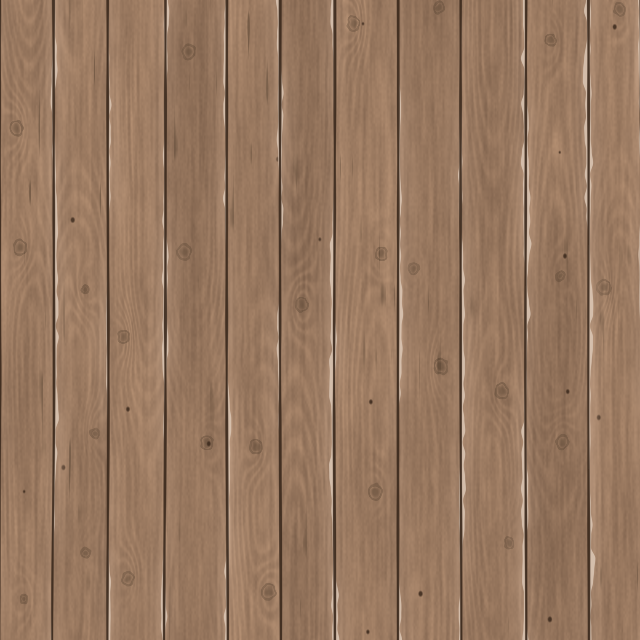
This texture is drawn by a WebGL 2 fragment shader. Its source:

```glsl
#version 300 es
precision highp float;
uniform vec2 u_resolution;
out vec4 fragColor;

const int PLANKS = 11;
const float SEAMS[12] = float[12](0.001, 0.083, 0.168, 0.257, 0.355, 0.438,
                                  0.522, 0.621, 0.720, 0.822, 0.920, 1.002);
const float SEAM_HALF_WIDTH = 0.0017;
const float SEAM_WOBBLE = 0.004;
const float RING_FREQUENCY = 165.0;
const float RING_STRENGTH = 0.42;
const float FIBER_STRENGTH = 0.85;
const float STAIN_STRENGTH = 0.95;
const float PLANK_VARIATION = 0.4;
const float EDGE_GLOW_WIDTH = 0.013;
const float CHIP_WIDTH = 0.0045;
const int KNOT_CELLS = 4;
const float KNOT_CHANCE = 0.5;
const float HOLE_RADIUS = 0.0026;

const vec3 GAP = vec3(0.23, 0.16, 0.11);
const vec3 DARK_GRAIN = vec3(0.35, 0.27, 0.20);
const vec3 SHADOW_WOOD = vec3(0.54, 0.42, 0.33);
const vec3 LIGHT_WOOD = vec3(0.67, 0.53, 0.42);
const vec3 PALE_WOOD = vec3(0.75, 0.62, 0.52);
const vec3 BARE_WOOD = vec3(0.86, 0.78, 0.71);

float hash(vec2 p) {
    return fract(sin(dot(p, vec2(127.1, 311.7))) * 43758.5453);
}

float noise(vec2 p) {
    vec2 cell = floor(p), f = fract(p);
    f = f * f * (3.0 - 2.0 * f);
    return mix(mix(hash(cell), hash(cell + vec2(1, 0)), f.x),
               mix(hash(cell + vec2(0, 1)), hash(cell + vec2(1, 1)), f.x), f.y);
}

float fbm(vec2 p) {
    float sum = 0.0, weight = 0.53;
    for (int i = 0; i < 4; i++) {
        sum += weight * noise(p);
        p = p * 2.03 + 17.3;
        weight *= 0.5;
    }
    return sum;
}

// x: broad pale glow, y: bare chipped rim along one plank edge
vec2 edgeWear(float dist, float y, float seed) {
    float patches = smoothstep(0.3, 0.8, fbm(vec2(seed * 7.3, y * 4.0)));
    float glow = exp(-dist / EDGE_GLOW_WIDTH) * (0.25 + 0.9 * patches);
    float ragged = noise(vec2(seed * 3.7, y * 55.0)) * noise(vec2(seed * 9.1, y * 8.0));
    float reach = CHIP_WIDTH * (0.25 + 2.0 * ragged) * smoothstep(0.25, 0.7, patches);
    float chip = 1.0 - smoothstep(reach, reach + 0.002, dist);
    return vec2(glow, chip * smoothstep(0.1, 0.5, patches));
}

void main() {
    vec2 p = gl_FragCoord.xy / u_resolution;
    float pixel = 1.0 / min(u_resolution.x, u_resolution.y);

    // Locate the plank and the distances to its two edges
    float id = 0.0, left = 0.0, right = 1.0;
    for (int i = 0; i <= PLANKS; i++) {
        float sway = noise(vec2(float(i) * 5.7, p.y * 2.5)) - 0.5;
        float d = p.x - SEAMS[i] - SEAM_WOBBLE * sway;
        if (d >= 0.0) { id = float(i); left = d; }
        else right = min(right, -d);
    }
    float width = left + right;
    float seed = hash(vec2(id, 4.2));
    vec2 local = vec2(left, p.y) + vec2(id * 3.17, id * 7.31);

    // Knots bend the rings; small holes pierce the face
    float bend = 0.0, knot = 0.0, knotRim = 0.0, hole = 0.0;
    for (int k = 0; k < KNOT_CELLS; k++) {
        vec2 key = vec2(id * 1.3 + 2.0, float(k) * 2.7);
        float cell = float(k);
        vec2 center = vec2(mix(0.22, 0.78, hash(key)) * width,
                           (cell + hash(key + 5.1)) / float(KNOT_CELLS));
        vec2 q = vec2(left, p.y) - center;
        float present = step(hash(key + 8.4), KNOT_CHANCE);
        float radius = mix(0.005, 0.010, hash(key + 3.3));
        float r = length(q * vec2(1.0, 0.85)) + 0.003 * (noise(local * 160.0) - 0.5);
        bend += present * 0.020 * exp(-dot(q / vec2(0.018, 0.045), q / vec2(0.018, 0.045)));
        knot += present * (1.0 - smoothstep(0.2 * radius, radius, r));
        knotRim += present * (1.0 - smoothstep(0.0008, 0.0022, abs(r - radius)));
        vec2 pin = vec2(hash(key + 6.6) * width, (cell + hash(key + 9.2)) / float(KNOT_CELLS));
        float pinSize = HOLE_RADIUS * (0.5 + 0.7 * hash(key + 1.9));
        float pinDist = length((vec2(left, p.y) - pin) * vec2(1.0, 0.75));
        hole += step(hash(key + 7.7), 0.4) * (1.0 - smoothstep(pinSize - pixel, pinSize + pixel, pinDist));
    }

    // Growth rings cut at a shallow angle form long arches
    float across = left - width * mix(0.25, 0.75, seed) + 0.012 * (fbm(local * vec2(14.0, 4.0)) - 0.5);
    float depth = 0.075 * noise(vec2(id * 4.9, p.y * 2.8 + seed * 9.0));
    float radial = length(vec2(across, depth)) + bend;
    float ring = pow(0.5 + 0.5 * sin(6.2832 * radial * RING_FREQUENCY), 1.7);
    float ringMask = smoothstep(0.25, 0.7, fbm(local * vec2(18.0, 3.5) + 31.0));

    // Fibers, stains and fine tooth set the tone
    float fiber = 0.6 * noise(local * vec2(230.0, 7.0)) + 0.4 * noise(local * vec2(330.0, 28.0));
    float stain = fbm(local * vec2(9.0, 3.2) + 11.0);
    float tooth = noise(p * vec2(400.0, 210.0));
    float tone = 0.42 + PLANK_VARIATION * (seed - 0.5) + STAIN_STRENGTH * (stain - 0.5)
               + FIBER_STRENGTH * (fiber - 0.5) + RING_STRENGTH * (ring - 0.4) * ringMask
               + 0.25 * (tooth - 0.5);
    vec3 color = mix(SHADOW_WOOD, LIGHT_WOOD, clamp(tone, -0.5, 1.5));

    // Hairline cracks, knots and holes
    float crack = smoothstep(0.82, 0.95, noise(local * vec2(210.0, 10.0) + 60.0))
                * smoothstep(0.5, 0.75, noise(local * vec2(25.0, 5.0)));
    color = mix(color, DARK_GRAIN, clamp(0.6 * crack + 0.5 * knot + 0.4 * knotRim, 0.0, 0.8));
    color = mix(color, GAP, min(hole, 1.0) * 0.9);

    // Worn edges, then the dark gaps
    vec2 wear = max(edgeWear(left, p.y, id * 2.0), edgeWear(right, p.y, id * 2.0 + 1.0));
    color = mix(color, PALE_WOOD, clamp(wear.x * (0.45 + 0.6 * fiber), 0.0, 0.85));
    color = mix(color, BARE_WOOD, wear.y * 0.85);
    float gapWidth = SEAM_HALF_WIDTH * (0.65 + 0.6 * noise(vec2(p.x * 4.0, p.y * 12.0)));
    float gap = 1.0 - smoothstep(gapWidth - 0.5 * pixel, gapWidth + pixel, min(left, right));
    color = mix(color, GAP, gap * 0.92);

    fragColor = vec4(color, 1.0);
}
```
